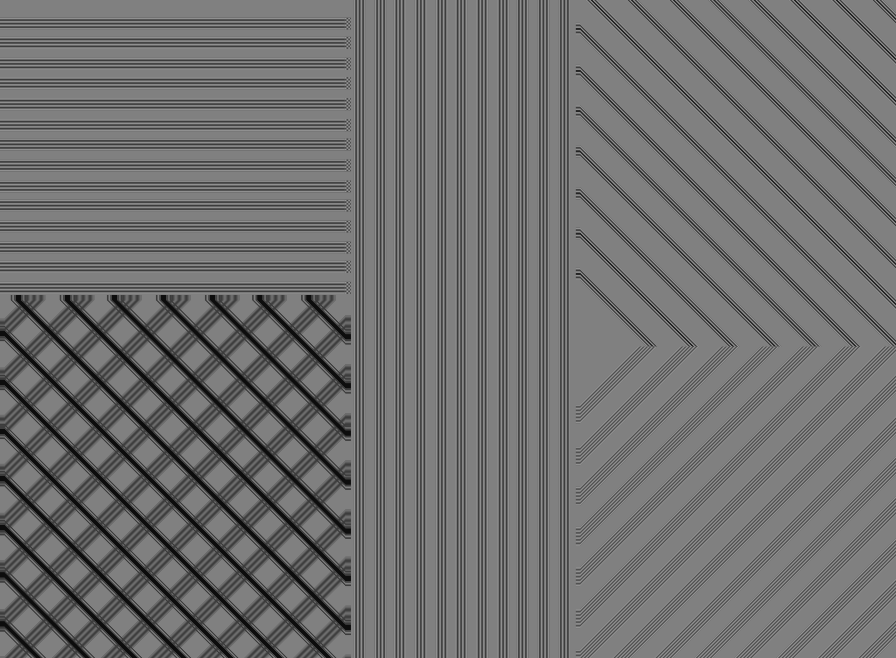
This pattern is drawn by a WebGL 2 fragment shader. Its source:

```glsl
#version 300 es
precision highp float;

#define CANVAS vec2(512.0, 376.0)
#define GREY 0.50
#define LIGHT 0.57
#define INK 0.23
#define SOFT_INK 0.31
#define BLACK 0.05
#define RULE_STEP 11.65
#define CHEVRON_STEP 23.3
#define HATCH_STEP 27.6
#define FOLD_Y 198.0

uniform vec2 u_resolution;
out vec4 outColor;

const float PI = 3.14159265;
float px; // one output pixel in canvas units

// Signed distance to the nearest of several evenly spaced centres,
// each snapped to the line grid so that fine lines stay crisp.
float nearest(float v, float first, float period, float lo, float hi, float snap) {
    float k = clamp(round((v - first) / period), lo, hi);
    return v - floor(first + period * k) - snap;
}

float band(float d, float halfWidth) {
    return 1.0 - smoothstep(-0.5 * px, 0.5 * px, abs(d) - halfWidth);
}

// Dark at d = 0 and at every further pitch, light in between
float ripple(float d, float pitch, float dark, float light) {
    return mix(light, dark, 0.5 + 0.5 * cos(2.0 * PI * d / pitch));
}

// Band of fine lines laid over a base tone
float lines(float base, float d, float halfWidth, float pitch, float dark, float light) {
    return mix(base, ripple(d, pitch, dark, light), band(d, halfWidth));
}

float horizontalRules(vec2 p) {
    float d = nearest(p.y, 13.0, RULE_STEP, 0.0, 13.0, 0.5);
    float tone = lines(GREY, d, 3.5, 2.0, INK, LIGHT);
    // Checked caps at the right ends
    float checks = 0.43 + 0.18 * cos(PI * d) * cos(PI * (p.x - 0.5));
    float cap = smoothstep(-0.5 * px, 0.5 * px, p.x - 197.0);
    return mix(tone, checks, cap * band(d, 3.5));
}

float verticalRules(vec2 p) {
    float d = nearest(p.x, 205.6, RULE_STEP, 0.0, 10.0, 0.5);
    return lines(GREY, d, 3.5, 2.0, INK, LIGHT);
}

float crosshatch(vec2 p) {
    // Slanted lines run straight on close to the panel borders
    p.x = clamp(p.x, 2.5, 197.5);
    p.y = max(p.y, 171.5);
    float rising = nearest(p.x + p.y, 357.3, HATCH_STEP, -20.0, 20.0, 0.0);
    float falling = nearest(p.y - p.x, 23.3, HATCH_STEP, -20.0, 20.0, 0.0);
    float tone = lines(GREY, rising, 6.5, 4.0, 0.24, 0.43);
    tone = lines(tone, falling, 4.5, 2.0, INK, tone);
    return mix(tone, BLACK, band(falling, 1.5));
}

float chevrons(vec2 p) {
    p.x = max(p.x, 331.5);
    float falling = nearest(p.x - p.y, 175.3, CHEVRON_STEP, 0.0, 30.0, 0.0);
    float rising = nearest(p.x + p.y, 568.7, CHEVRON_STEP, 0.0, 30.0, 0.0);
    float upper = lines(GREY, falling, 3.5, 2.0, INK, LIGHT);
    upper = mix(upper, 0.14, band(falling, 0.5));
    float lower = lines(GREY, rising, 5.5, 2.0, SOFT_INK, LIGHT);
    return mix(upper, lower, smoothstep(-0.5 * px, 0.5 * px, p.y - FOLD_Y));
}

// Coverage of an interval, with smoothed ends
float span(float v, float a, float b) {
    return band(v - 0.5 * (a + b), 0.5 * (b - a));
}

void main() {
    vec2 p = gl_FragCoord.xy / u_resolution * CANVAS;
    p.y = CANVAS.y - p.y; // measure downwards from the top
    px = CANVAS.y / u_resolution.y;

    // Panels on a plain grey ground
    float left = span(p.x, -2.0, 200.5);
    float tone = GREY;
    tone = mix(tone, horizontalRules(p), left * span(p.y, -2.0, 168.5));
    tone = mix(tone, crosshatch(p), left * span(p.y, 168.5, 380.0));
    tone = mix(tone, verticalRules(p), span(p.x, 202.0, 325.5));
    tone = mix(tone, chevrons(p), span(p.x, 329.0, 520.0));

    outColor = vec4(vec3(tone), 1.0);
}
```
